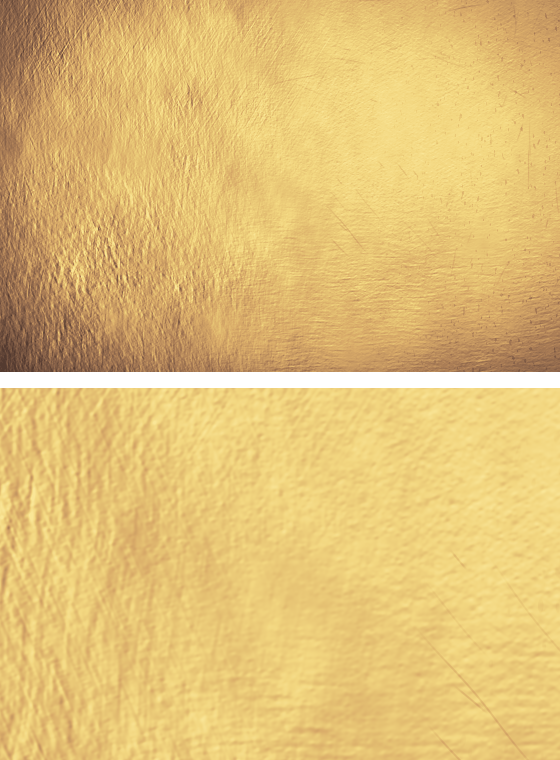
Top, the full canvas; bottom, a detail of the centre.
A Shadertoy shader for this texture:

```glsl
// Golden plaster wall: fine brushed relief under raking light, over a warm
// glow that darkens to the corners. The relief sums stretched cellular
// bumps in several directions; hairlines and pits mark the right.

vec3 hash3(vec2 cell) {
    vec3 a = fract(cell.xyx * vec3(0.1031, 0.1030, 0.0973));
    a += dot(a, a.yxz + 33.33);
    return fract((a.xxy + a.yzz) * a.zyx);
}

// Cellular noise: one soft bump or dent at a random point of each cell
float bumps(vec2 q) {
    vec2 cell = floor(q), f = q - cell;
    float sum = 0.0;
    for (int j = -1; j <= 1; j++)
    for (int i = -1; i <= 1; i++) {
        vec2 o = vec2(i, j);
        vec3 r = hash3(cell + o);
        vec2 d = o + r.xy - f;
        sum += (2.0 * r.z - 1.0) * exp(-6.0 * dot(d, d));
    }
    return sum;
}

// Bumps drawn out along an angle
float strokes(vec2 p, float angle, float width, float stretch) {
    vec2 dir = vec2(cos(angle), sin(angle));
    vec2 q = vec2(dot(p, dir) / stretch, dot(p, vec2(-dir.y, dir.x))) / width;
    return bumps(q + 37.0 * angle + 11.0);
}

// Strokes as height; it grows with width, so slope is even
float ridges(vec2 p, float angle, float width, float stretch) {
    return width * strokes(p, angle, width, stretch);
}

float fall(float a, float b, float x) { return 1.0 - smoothstep(a, b, x); }

// Slow sway that bends the brush marks
vec2 sway(vec2 p) {
    return p + 0.008 * sin(p.yx * vec2(7.0, 5.0) + vec2(0.5, 2.0))
             + 0.0025 * sin(p.yx * vec2(31.0, 27.0) + p * 11.0);
}

// Plaster height; each region of the wall has its own brush direction
float relief(vec2 p, vec2 uv) {
    float left = fall(0.28, 0.62, uv.x);
    float top = smoothstep(0.4, 0.8, uv.y) * fall(0.45, 0.75, uv.x);
    float low = fall(0.25, 0.65, uv.y) * smoothstep(0.3, 0.55, uv.x);
    float right = smoothstep(0.4, 0.7, uv.x);
    vec2 toRough = (uv - vec2(0.15, 0.22)) / vec2(0.25, 0.30);
    float rough = exp(-dot(toRough, toRough));
    vec2 s = sway(p);

    float h = 0.40 * left * ridges(s, 1.68, 0.0095, 3.5);
    h += (0.1 + 0.5 * left) * ridges(s, 1.5, 0.0052, 8.0);
    h += 0.6 * top * ridges(p, 1.0, 0.0045, 18.0);
    h += (0.12 + 0.35 * left) * ridges(p, 1.98, 0.0045, 12.0);
    h += 0.70 * low * ridges(s, 0.08, 0.0062, 7.0);
    h += 0.35 * low * ridges(s, -0.18, 0.010, 5.0);
    h += 0.30 * right * ridges(p, 0.5, 0.0045, 10.0);
    h += 0.22 * right * ridges(p, 2.5, 0.0045, 9.0);
    h += (0.1 + 0.8 * rough) * ridges(s, 1.95, 0.014, 1.7);
    h += (0.42 + 0.4 * rough) * ridges(p, 2.3, 0.0072, 1.3);
    h += 0.45 * ridges(p, 0.3, 0.0045, 1.4);
    return h;
}

// Raking light: from the side on the left, from above on the right
vec2 lightDir(vec2 uv) {
    return normalize(mix(vec2(-1.0, 0.12), vec2(-0.35, 0.95), smoothstep(0.25, 0.65, uv.x)));
}

// Broad light: a glow at the upper right, dim edges and corners
float glow(vec2 uv) {
    float drop = 0.32 * pow(length(uv - vec2(0.74, 0.66)), 1.3);
    float corner = 0.19 * smoothstep(0.8, 1.45, length(2.0 * uv - 1.0));
    float edge = 0.09 * exp(-12.0 * uv.x) + 0.06 * exp(-11.0 * uv.y);
    return 0.876 - drop - corner - edge;
}

// Random hairlines scattered about a centre
float scratches(vec2 p, vec2 centre, vec2 spread, float angle, float turn, float seed, int count) {
    float px = 1.0 / iResolution.y, mark = 0.0;
    for (int i = 0; i < count; i++) {
        vec3 r = hash3(vec2(float(i) * 3.0 + 1.0, seed));
        vec3 k = hash3(vec2(seed, float(i) * 5.0 + 2.0));
        float a = angle + turn * (2.0 * r.z - 1.0);
        vec2 dir = vec2(cos(a), sin(a));
        vec2 d = p - centre - spread * (2.0 * r.xy - 1.0);
        float halfLen = mix(0.012, 0.12, k.x * k.x);
        float along = dot(d, dir);
        float across = dot(d, vec2(-dir.y, dir.x)) + 0.0012 * sin(along * 45.0 + 6.0 * k.z);
        float line = fall(0.0002, 0.0006 + px, abs(across));
        mark = max(mark, line * fall(0.3 * halfLen, halfLen, abs(along)) * (0.3 + 0.7 * k.y));
    }
    return mark;
}

vec3 blend(vec3 from, vec3 to, float a, float b, float tone) {
    return mix(from, to, clamp((tone - a) / (b - a), 0.0, 1.0));
}

// Brown shadow to pale gold
vec3 goldRamp(float tone) {
    vec3 c = blend(vec3(0.33, 0.23, 0.19), vec3(0.54, 0.39, 0.29), 0.20, 0.42, tone);
    c = blend(c, vec3(0.68, 0.50, 0.34), 0.42, 0.54, tone);
    c = blend(c, vec3(0.77, 0.59, 0.38), 0.54, 0.61, tone);
    c = blend(c, vec3(0.85, 0.67, 0.41), 0.61, 0.69, tone);
    c = blend(c, vec3(0.90, 0.76, 0.45), 0.69, 0.77, tone);
    c = blend(c, vec3(0.95, 0.84, 0.50), 0.77, 0.84, tone);
    return blend(c, vec3(0.98, 0.90, 0.59), 0.84, 0.94, tone);
}

void mainImage(out vec4 fragColor, in vec2 fragCoord) {
    vec2 uv = fragCoord / iResolution.xy, p = fragCoord / iResolution.y;

    // Light on the uneven relief, stronger on the left
    vec2 shift = 0.0012 * lightDir(uv);
    float slope = (relief(p - shift, uv) - relief(p + shift, uv)) / 0.0024;
    float gain = mix(0.076, 0.043, smoothstep(0.1, 0.75, uv.x)) * (1.0 + 0.7 * bumps(p * 7.0 + 20.0));

    // Stains, streaked along the brush on the left
    float shade = fall(0.35, 0.8, uv.x);
    float stain = 0.045 * bumps(sway(p) * vec2(6.0, 4.0)) + 0.025 * bumps(p * vec2(31.0, 23.0) + 50.0);
    stain += shade * (0.055 * strokes(sway(p), 1.9, 0.045, 2.5) + 0.03 * strokes(p, 1.3, 0.016, 6.0));

    // Wear
    float worn = smoothstep(0.5, 0.95, uv.x);
    float pits = worn * smoothstep(0.45, 0.85, bumps(sway(p) * vec2(130.0, 65.0)));
    float marks = scratches(p, vec2(1.12, 0.85), vec2(0.36, 0.15), -0.15, 0.4, 7.0, 20)
                + scratches(p, vec2(1.36, 0.60), vec2(0.15, 0.36), 1.45, 0.3, 19.0, 20)
                + scratches(p, vec2(1.05, 0.48), vec2(0.14, 0.16), -0.85, 0.12, 31.0, 12);

    float tone = glow(uv) + gain * slope + stain - 0.10 * pits - 0.09 * marks;
    fragColor = vec4(goldRamp(tone), 1.0);
}
```
